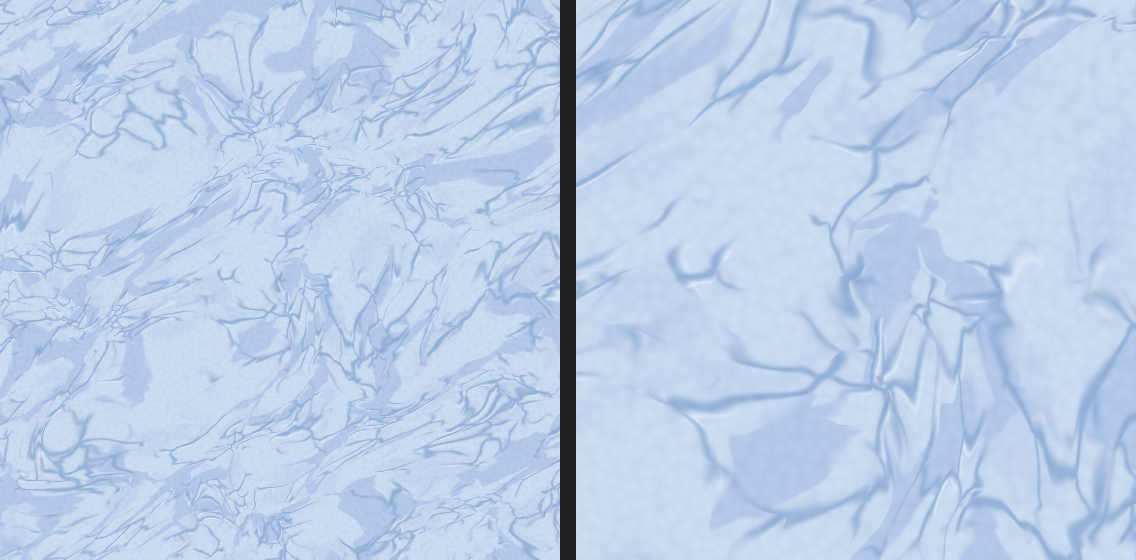
Left, the full canvas; right, a detail of the centre.
Reproduce this texture procedurally as a WebGL 1 fragment shader.

```glsl
precision highp float;
// Pale blue crumpled paper: slanted ragged patches, thin dark creases and white glints.
uniform vec2 u_resolution;

#define TILT 0.62          // slant of the strokes, radians
#define STRETCH 1.6        // how much longer than wide the shapes are
#define RAGGED 0.42        // strength of the domain warp
#define PATCH_FREQ 7.0     // patch cells across the canvas
#define PATCH_WIDTH 0.025
#define PATCH_BIAS 0.28    // higher gives more patches
#define CREASE_FREQ 8.0    // cells of the coarsest crease layer
#define CREASE_WIDTH 0.0042
#define EDGE 0.0032        // softness of all outlines
#define GLINT 0.65
#define GRAIN 0.035

const vec3 PAPER = vec3(0.785, 0.855, 0.938);
const vec3 SHADE = vec3(0.735, 0.808, 0.910);
const vec3 PATCH = vec3(0.690, 0.776, 0.908);
const vec3 CREASE = vec3(0.560, 0.675, 0.832);
const vec3 WHITE = vec3(0.880, 0.925, 0.970);

mat2 turn(float a) {
  return mat2(cos(a), sin(a), -sin(a), cos(a));
}

vec2 hash2(vec2 cell) {
  vec2 k = vec2(dot(cell, vec2(127.1, 311.7)), dot(cell, vec2(269.5, 183.3)));
  return fract(sin(k) * 43758.545);
}

// Cellular noise: x = distance to border, yz = direction to border, w = distance to seed.
vec4 cells(vec2 p) {
  vec2 base = floor(p), near = vec2(9.0), next = vec2(8.0, 9.5);
  for (int j = -1; j <= 1; j++) {
    for (int i = -1; i <= 1; i++) {
      vec2 cell = base + vec2(float(i), float(j));
      vec2 seed = cell + hash2(cell) - p;
      if (dot(seed, seed) < dot(near, near)) {
        next = near;
        near = seed;
      } else if (dot(seed, seed) < dot(next, next)) {
        next = seed;
      }
    }
  }
  vec2 dir = normalize(next - near);
  return vec4(dot(0.5 * (near + next), dir), dir, length(near));
}

// Layered sines that feed back into the position, for ragged outlines.
vec2 warp(vec2 p) {
  float freq = 9.0;
  mat2 spin = turn(2.1);
  for (int i = 0; i < 6; i++) {
    vec2 s = spin * p * freq + vec2(1.7, 4.1) * float(i);
    p += RAGGED / freq * sin(s.yx + 0.8 * sin(s * 0.63));
    spin *= turn(2.1);
    freq *= 1.9;
  }
  return p;
}

// Layered sine field, roughly -1 to 1.
float field(vec2 p) {
  float sum = 0.0, amp = 0.9;
  p *= 14.0;
  for (int i = 0; i < 4; i++) {
    vec2 s = p + 0.9 * sin(p.yx * 0.57 + float(i));
    sum += amp * sin(s.x) * sin(s.y);
    p = turn(1.2) * p * 1.87 + 3.3;
    amp *= 0.62;
  }
  return sum;
}

void main() {
  vec2 uv = gl_FragCoord.xy / u_resolution.y;
  vec2 slanted = turn(-TILT) * uv * vec2(1.0, STRETCH);
  vec2 p = warp(slanted + 2.3);

  // Paper with soft relief
  float relief = field(p * 1.7 + 5.0);
  vec3 color = mix(PAPER, SHADE, 0.55 * smoothstep(0.0, 1.1, relief));

  // Flat patches that wrap around cells
  vec4 cell = cells(p * PATCH_FREQ);
  float width = PATCH_WIDTH * (field(p * 0.9) + PATCH_BIAS);
  float patchMask = smoothstep(EDGE, -EDGE, cell.x / PATCH_FREQ - width);
  color = mix(color, PATCH, 0.92 * patchMask);

  // Creases on three scales, each with a glint below it
  float freq = CREASE_FREQ, thick = CREASE_WIDTH;
  for (int i = 0; i < 3; i++) {
    vec2 q = p + vec2(3.7, 1.9) * float(i + 1);
    vec4 fold = cells(q * freq);
    float presence = smoothstep(-0.05, 0.6, field(q * 1.2 + 7.0));
    float dist = fold.x / freq;
    float size = thick * presence * mix(0.45, 1.0, abs(fold.z));
    float line = smoothstep(size + EDGE, size - EDGE, dist) * presence;
    float halo = smoothstep(0.013, 0.0, dist) * presence;
    float glint = smoothstep(EDGE, 0.0, abs(dist - size - 1.3 * EDGE));
    glint *= smoothstep(0.3, 0.8, fold.z) * smoothstep(0.2, 0.8, presence);
    glint *= smoothstep(-0.1, 0.5, field(q * 1.9));
    color = mix(color, SHADE, 0.4 * halo * (1.0 - patchMask));
    color = mix(color, CREASE, 0.9 * line);
    color = mix(color, WHITE, GLINT * glint);
    freq *= 1.7;
    thick *= 0.82;
  }

  // Fine paper grain
  color += GRAIN * (0.48 - cells(uv * 120.0).w);
  gl_FragColor = vec4(color, 1.0);
}
```
